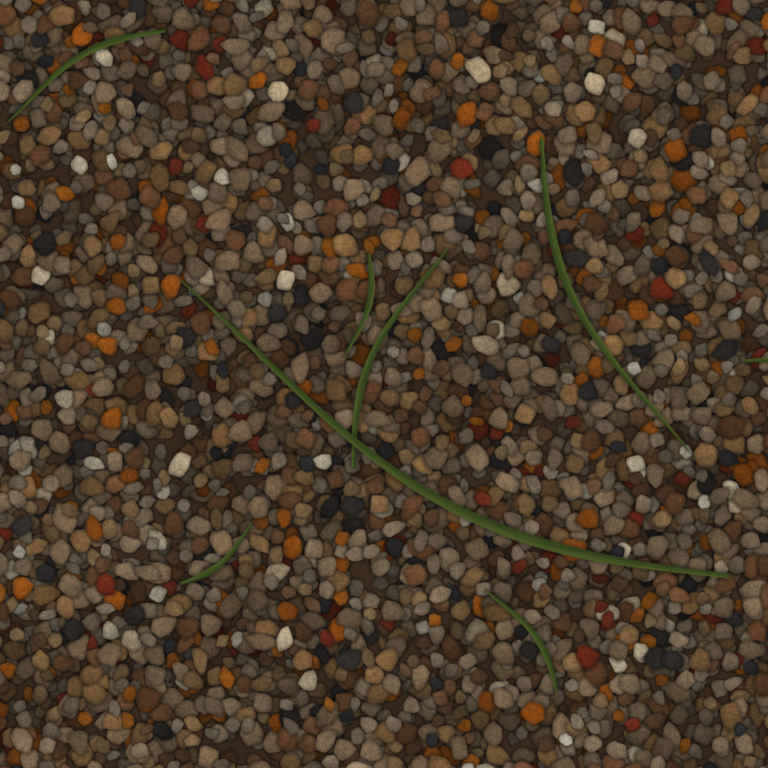
Give the GLSL for this texture, as a WebGL 2 fragment shader.

```glsl
#version 300 es
precision highp float;

uniform vec2 u_resolution;
out vec4 fragColor;

const float TAU = 6.28319;
const float GRAIN_CELLS = 35.0;      // grid cells across the canvas
const int   GRAIN_LAYERS = 5;
const int   GRAIN_SIDES = 6;
const float GRAIN_PRESENCE = 0.62;
const vec2  GRAIN_RADIUS = vec2(0.29, 0.55);
const float SHADOW_STRENGTH = 0.34;
const int   BLADE_COUNT = 8;
const float BLADE_LENGTH = 0.82;
const float BLADE_HALF_WIDTH = 0.0085;

const vec3 GAP    = vec3(0.22, 0.16, 0.115);
const vec3 GREY   = vec3(0.425, 0.360, 0.285);
const vec3 TAN    = vec3(0.430, 0.335, 0.220);
const vec3 BROWN  = vec3(0.350, 0.245, 0.165);
const vec3 AMBER  = vec3(0.480, 0.270, 0.090);
const vec3 RED    = vec3(0.360, 0.150, 0.095);
const vec3 PALE   = vec3(0.610, 0.560, 0.470);
const vec3 SLATE  = vec3(0.165, 0.155, 0.150);
const vec3 LEAF_DARK  = vec3(0.195, 0.255, 0.105);
const vec3 LEAF_LIGHT = vec3(0.285, 0.345, 0.140);

vec3 hash3(ivec3 cell) {
    uvec3 v = uvec3(cell) * 1664525u + 1013904223u;
    v.x += v.y * v.z; v.y += v.z * v.x; v.z += v.x * v.y;
    v ^= v >> 16u;
    v.x += v.y * v.z; v.y += v.z * v.x; v.z += v.x * v.y;
    return vec3(v >> 8u) / 16777216.0;
}

float cornerGradient(ivec2 corner, vec2 offset) {
    float angle = TAU * hash3(ivec3(corner, 91)).x;
    return dot(vec2(cos(angle), sin(angle)), offset);
}

float gradientNoise(vec2 p) {
    ivec2 i = ivec2(floor(p));
    vec2 f = fract(p);
    vec2 w = f * f * f * (f * (f * 6.0 - 15.0) + 10.0);
    float low = mix(cornerGradient(i, f), cornerGradient(i + ivec2(1, 0), f - vec2(1, 0)), w.x);
    float high = mix(cornerGradient(i + ivec2(0, 1), f - vec2(0, 1)),
                     cornerGradient(i + ivec2(1, 1), f - vec2(1, 1)), w.x);
    return mix(low, high, w.y);
}

vec3 mineralColour(float pick) {
    if (pick < 0.47) return GREY;
    if (pick < 0.68) return TAN;
    if (pick < 0.83) return BROWN;
    if (pick < 0.90) return AMBER;
    if (pick < 0.925) return RED;
    if (pick < 0.96) return PALE;
    return SLATE;
}

// Rounded irregular polygon: 0 at the centre, 1 on the outline.
float grainShape(vec2 p, float seed) {
    float sum = 0.0;
    for (int k = 0; k < GRAIN_SIDES; k++) {
        float rnd = fract(seed * 91.7 * float(k + 1));
        float angle = (float(k) + 0.6 * rnd) * TAU / float(GRAIN_SIDES);
        float reach = mix(0.78, 1.1, fract(rnd * 13.7));
        float side = max(dot(p, vec2(cos(angle), sin(angle))) / reach, 0.0);
        side *= side; side *= side;
        sum += side * side;
    }
    return pow(sum + 1e-8, 0.125);
}

void paintGrains(inout vec3 colour, vec2 uv, int layer, float pixel, float speckle) {
    vec2 p = uv * GRAIN_CELLS + float(layer) * vec2(0.37, 0.61);
    ivec2 home = ivec2(floor(p));
    float depth = mix(0.70, 1.0, float(layer) / float(GRAIN_LAYERS - 1));
    for (int y = -1; y <= 1; y++)
    for (int x = -1; x <= 1; x++) {
        ivec2 cell = home + ivec2(x, y);
        vec3 place = hash3(ivec3(cell, layer));
        if (layer > 0 && place.z > GRAIN_PRESENCE) continue;
        vec3 form = hash3(ivec3(cell, layer + 20));
        vec3 look = hash3(ivec3(cell, layer + 40));

        float radius = mix(GRAIN_RADIUS.x, GRAIN_RADIUS.y, form.x);
        float stretch = mix(1.0, 1.28, form.y * form.y);
        float c = cos(TAU * form.z), s = sin(TAU * form.z);
        vec2 offset = p - vec2(cell) - mix(vec2(0.15), vec2(0.85), place.xy);
        vec2 q = mat2(c, -s, s, c) * offset / radius * vec2(1.0 / stretch, stretch);
        if (dot(q, q) > 4.0) continue;

        float shape = grainShape(q, look.z + 0.1);
        float soft = 0.04 + 0.8 * pixel * GRAIN_CELLS / radius;
        float cover = 1.0 - smoothstep(1.0 - soft, 1.0 + soft, shape);
        float shadow = 1.0 - smoothstep(0.9, 1.4, shape);

        // Frosted facets: a tilted face, darker rim and fine surface grain.
        float light = mix(0.80, 1.16, look.y) * depth;
        light *= 1.0 + 0.09 * q.x + 0.05 * offset.y / radius;
        light *= 1.0 - 0.20 * smoothstep(0.55, 1.05, shape);
        light *= 1.0 + speckle;
        vec3 tint = 1.0 + 0.10 * (form.x - 0.5) * vec3(1.0, 0.0, -1.4);
        colour *= 1.0 - SHADOW_STRENGTH * shadow;
        colour = mix(colour, mineralColour(look.x) * tint * light, cover);
    }
}

void paintBlade(inout vec3 colour, vec2 uv, float index, float pixel) {
    vec2 root = fract(vec2(0.95, 0.25) + index * vec2(0.755, 0.57));
    float angle = 2.7 + 2.4 * index;
    float size = BLADE_LENGTH / (1.0 + 0.8 * index);
    float bend = 0.09 * (mod(index, 2.0) < 0.5 ? 1.0 : -1.0);
    vec2 along = vec2(cos(angle), sin(angle));
    vec2 p = uv - root;
    float t = dot(p, along) / size;
    float slope = bend * 3.8 * cos(3.8 * t);
    float across = (dot(p, vec2(-along.y, along.x)) - bend * size * sin(3.8 * t)) / sqrt(1.0 + slope * slope);

    float taper = sqrt(max(1.0 - t, 0.0)) * mix(0.4, 1.0, smoothstep(0.0, 0.35, t));
    float width = BLADE_HALF_WIDTH * mix(0.55, 1.0, size / BLADE_LENGTH) * taper;
    float ends = smoothstep(-0.01, 0.01, t) * (1.0 - smoothstep(0.98, 1.0, t));
    float edge = abs(across) - width;
    float cover = ends * (1.0 - smoothstep(-pixel, pixel, edge));
    float shadow = ends * (1.0 - smoothstep(0.0, 0.007, edge));

    float ribs = gradientNoise(vec2(t * size * 25.0, across * 650.0) + index * 7.3);
    float lit = smoothstep(-1.0, 1.0, across / max(width, 0.0005)) + 0.5 * ribs;
    vec3 leaf = mix(LEAF_DARK, LEAF_LIGHT, clamp(lit, 0.0, 1.0));
    colour = mix(colour * (1.0 - 0.25 * shadow), leaf, cover);
}

void main() {
    float pixel = 1.0 / min(u_resolution.x, u_resolution.y);
    vec2 uv = gl_FragCoord.xy * pixel;
    float speckle = 0.15 * gradientNoise(uv * 130.0) + 0.16 * gradientNoise(uv * 310.0);

    vec3 colour = GAP;
    for (int layer = 0; layer < GRAIN_LAYERS; layer++) paintGrains(colour, uv, layer, pixel, speckle);

    // Broad damp patches
    colour *= 1.0 + 0.16 * gradientNoise(uv * 5.0) * vec3(0.9, 1.0, 1.1);

    for (int i = BLADE_COUNT - 1; i >= 0; i--) paintBlade(colour, uv, float(i), pixel);
    fragColor = vec4(colour, 1.0);
}
```
